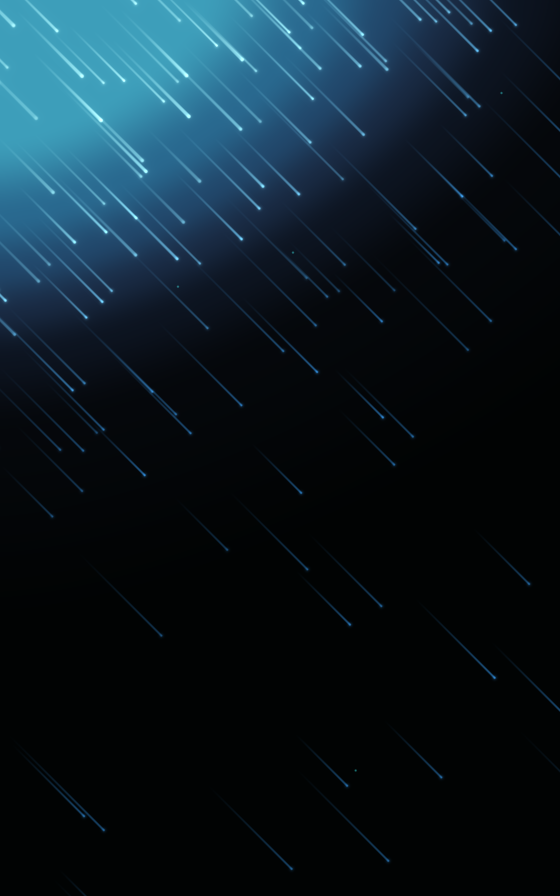
This background is drawn by a WebGL 2 fragment shader. Its source:

```glsl
#version 300 es
precision highp float;
// Diagonal light streaks falling out of a cyan corner glow into black.
// The glow is a colour ramp over a superellipse distance; streaks are
// hashed capsules in lanes of a rotated grid, thinning out with distance.
uniform vec2 u_resolution;
out vec4 fragColor;

// Lengths are fractions of the canvas height, measured from the top left.
const vec2  GLOW_SIZE = vec2(0.612, 0.423);
const float GLOW_POWER = 1.5;
const int   LAYERS = 5;
const float LANE_WIDTH = 0.040;
const float CELL_LENGTH = 0.27;
const float DENSE = 0.88;            // chance of a streak inside the glow
const float SPARSE = 0.10;           // chance of a streak in the dark
const float STAR_CELL = 0.09;
const float STAR_CHANCE = 0.06;

const vec3 CYAN  = vec3(0.24, 0.62, 0.73);
const vec3 TEAL  = vec3(0.16, 0.41, 0.56);
const vec3 BLUE  = vec3(0.13, 0.28, 0.42);
const vec3 NAVY  = vec3(0.10, 0.17, 0.27);
const vec3 DUSK  = vec3(0.05, 0.08, 0.13);
const vec3 NIGHT = vec3(0.02, 0.03, 0.045);
const vec3 BLACK = vec3(0.004, 0.012, 0.012);
const vec3 STREAK_NEAR = vec3(0.50, 0.83, 0.92);
const vec3 STREAK_FAR  = vec3(0.16, 0.48, 0.76);

// Integer hash giving three values from 0 to 1.
vec3 hash3(ivec3 cell) {
    uvec3 v = uvec3(cell) * 1664525u + 1013904223u;
    v.x += v.y * v.z; v.y += v.z * v.x; v.z += v.x * v.y;
    v ^= v >> 16u;
    v.x += v.y * v.z; v.y += v.z * v.x; v.z += v.x * v.y;
    return vec3(v >> 8u) / 16777216.0;
}

// Zero in the corner, one at the outer rim of the glow.
float glowDistance(vec2 p) {
    vec2 q = pow(max(p, 0.0) / GLOW_SIZE, vec2(GLOW_POWER));
    return pow(q.x + q.y, 1.0 / GLOW_POWER);
}

vec3 glowColor(float d) {
    vec3 c = mix(CYAN, TEAL, smoothstep(0.36, 0.58, d));
    c = mix(c, BLUE, smoothstep(0.57, 0.72, d));
    c = mix(c, NAVY, smoothstep(0.70, 0.83, d));
    c = mix(c, DUSK, smoothstep(0.80, 0.95, d));
    c = mix(c, NIGHT, smoothstep(0.92, 1.14, d));
    return mix(c, BLACK, smoothstep(1.05, 1.70, d));
}

// Turns between canvas axes and (along, across) the falling direction.
vec2 turn(vec2 p) { return vec2(p.x + p.y, p.x - p.y) * inversesqrt(2.0); }

vec3 streakLayer(vec2 p, int layer, float pixel) {
    vec2 s = turn(p);
    vec3 layerShift = hash3(ivec3(layer, 71, 13));
    s.y += layerShift.x * LANE_WIDTH;
    float lane = floor(s.y / LANE_WIDTH);
    float laneShift = hash3(ivec3(int(lane), layer, 29)).x * CELL_LENGTH;
    float cell = floor((s.x + laneShift) / CELL_LENGTH);
    ivec3 id = ivec3(int(lane), int(cell), layer);
    vec3 place = hash3(id);
    vec3 look = hash3(id + ivec3(0, 0, 100));

    // Head and tail stay inside the cell, so no neighbours are needed.
    vec2 head = vec2((cell + mix(0.60, 0.97, place.x)) * CELL_LENGTH - laneShift,
                     (lane + mix(0.12, 0.88, place.y)) * LANE_WIDTH);
    float span = CELL_LENGTH * mix(0.28, 0.58, look.x);
    vec2 headOnCanvas = turn(head - vec2(0.0, layerShift.x * LANE_WIDTH));
    float d = glowDistance(headOnCanvas);
    float chance = mix(DENSE, SPARSE, smoothstep(0.75, 1.55, d));
    if (place.z > chance) return vec3(0.0);

    // Tapered capsule, faint at the tail and brightest at the head.
    vec2 r = s - head;
    float t = clamp(1.0 + r.x / span, 0.0, 1.0);
    float dist = length(vec2(r.x - (t - 1.0) * span, r.y));
    float near = 1.0 - smoothstep(0.45, 1.25, d);
    float halfWidth = mix(0.0007, mix(0.0010, 0.0021, near * look.y), t);
    float line = 1.0 - smoothstep(max(halfWidth - pixel, 0.0), halfWidth + pixel, dist);
    line *= min(1.0, 2.0 * halfWidth / pixel);
    float halo = 0.10 * near * exp(-dist / 0.004);
    float tip = 0.5 * exp(-dot(r, r) / 0.000006);
    float strength = mix(0.45, 1.0, look.z) * mix(0.75, 1.0, near);
    vec3 tint = mix(STREAK_FAR, STREAK_NEAR, near);
    return tint * strength * ((line + halo) * pow(t, 1.3) + tip);
}

// A few tiny teal specks.
vec3 stars(vec2 p, float pixel) {
    vec2 cell = floor(p / STAR_CELL);
    vec3 h = hash3(ivec3(ivec2(cell), 211));
    vec2 center = (cell + mix(vec2(0.1), vec2(0.9), h.xy)) * STAR_CELL;
    float dot1 = 1.0 - smoothstep(0.0, 0.001 + pixel, length(p - center));
    return vec3(0.10, 0.45, 0.45) * dot1 * step(h.z, STAR_CHANCE);
}

void main() {
    float pixel = 1.0 / u_resolution.y;
    vec2 p = vec2(gl_FragCoord.x, u_resolution.y - gl_FragCoord.y) * pixel;
    vec3 color = glowColor(glowDistance(p));
    vec3 light = stars(p, pixel);
    for (int i = 0; i < LAYERS; i++) light += streakLayer(p, i, pixel);
    // Screen blend keeps streaks soft over the bright corner.
    color = 1.0 - (1.0 - color) * (1.0 - min(light, 1.0));
    fragColor = vec4(color, 1.0);
}
```
